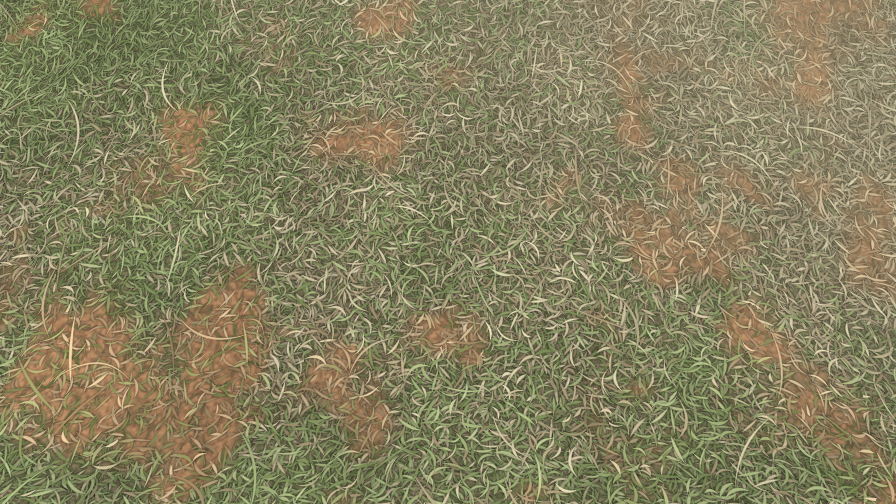
A Shadertoy shader for this texture:

```glsl
// Patchy lawn seen at a slant: layers of short curved blades over thatch.
// Each layer scatters one tapered blade per grid cell; broad noise decides
// where the turf is green, dry or worn down to bare earth.

#define LAYERS 9
#define CELL_SIZE 0.030
#define BLADE_WIDTH 0.0027
#define STEM_CELL 0.11
#define STEM_WIDTH 0.0024
#define PERSPECTIVE 0.5
#define DRYNESS 0.42
#define PATCH_SCALE 3.4
#define SHADOW 0.13
#define BRIGHTNESS 1.05

const vec3 THATCH_DARK = vec3(0.34, 0.34, 0.23);
const vec3 THATCH_LIGHT = vec3(0.52, 0.49, 0.38);
const vec3 GREEN_DARK = vec3(0.42, 0.48, 0.29);
const vec3 GREEN_LIGHT = vec3(0.66, 0.71, 0.51);
const vec3 STRAW_DARK = vec3(0.54, 0.48, 0.37);
const vec3 STRAW_LIGHT = vec3(0.83, 0.79, 0.66);
const vec3 EARTH = vec3(0.63, 0.52, 0.40);

vec4 hash4(vec3 p) {
    vec4 q = fract(p.xyzx * vec4(0.1031, 0.1030, 0.0973, 0.1099));
    q += dot(q, q.wzxy + 33.33);
    return fract((q.xxyz + q.yzzw) * q.zywx);
}

float noise(vec2 p) {
    vec2 i = floor(p), f = fract(p);
    f = f * f * (3.0 - 2.0 * f);
    float a = hash4(vec3(i, 3.0)).x;
    float b = hash4(vec3(i + vec2(1, 0), 3.0)).x;
    float c = hash4(vec3(i + vec2(0, 1), 3.0)).x;
    float d = hash4(vec3(i + vec2(1, 1), 3.0)).x;
    return mix(mix(a, b, f.x), mix(c, d, f.x), f.y);
}

float fbm(vec2 p) {
    float sum = 0.0, amp = 0.53;
    for (int i = 0; i < 4; i++) {
        sum += amp * noise(p);
        p = mat2(1.6, 1.2, -1.2, 1.6) * p + 17.3;
        amp *= 0.5;
    }
    return sum;
}

// Signed distance to a bent blade, tapered towards both ends
float bladeDistance(vec2 p, float angle, float halfLength, float width, float bend) {
    float c = cos(angle), s = sin(angle);
    p = vec2(c * p.x + s * p.y, c * p.y - s * p.x);
    float t = p.x / halfLength;
    float d = abs(p.y + bend * halfLength * t * t) - width * (1.0 - t * t);
    return max(d, abs(p.x) - halfLength);
}

// Paints one scattered layer of blades over col
vec3 paintLayer(vec3 col, vec2 ground, float cell, float width, float density,
                float dry, float shade, float seed, float blur) {
    vec2 grid = ground / cell + seed * vec2(7.37, 3.73) + 50.0;
    vec2 home = floor(grid);
    for (int y = -1; y <= 1; y++)
    for (int x = -1; x <= 1; x++) {
        vec2 id = home + vec2(x, y);
        vec4 place = hash4(vec3(id, seed));
        vec4 look = hash4(vec3(id, seed + 41.0));
        vec2 offset = (grid - id - mix(vec2(0.1), vec2(0.9), place.xy)) * cell;
        float d = bladeDistance(offset, place.z * 6.2832,
                                cell * mix(0.4, 0.95, place.w),
                                width * mix(0.65, 1.3, look.x), look.y - 0.5);
        float present = step(look.z, density);
        float isDry = smoothstep(-0.12, 0.12, dry - look.w);
        float tone = fract(look.x * 7.0 + look.y * 5.0);
        vec3 tint = mix(mix(GREEN_DARK, GREEN_LIGHT, tone),
                        mix(STRAW_DARK, STRAW_LIGHT, tone), isDry);
        col *= 1.0 - SHADOW * present * smoothstep(2.0 * width, 0.0, d);
        col = mix(col, tint * shade, present * smoothstep(blur, -blur, d));
    }
    return col;
}

void mainImage(out vec4 fragColor, in vec2 fragCoord) {
    vec2 uv = fragCoord / iResolution.xy;
    float aspect = iResolution.x / iResolution.y;

    // Ground plane: features shrink towards the top
    float depth = 1.0 + PERSPECTIVE * uv.y;
    vec2 ground = vec2((uv.x - 0.5) * aspect * depth,
                       uv.y * (1.0 + 0.5 * PERSPECTIVE * uv.y));
    float blur = max(0.8 * depth / iResolution.y, 0.0012);

    // Broad patches: dry upper right, lush upper left, worn lower left
    float dry = DRYNESS + 1.2 * (fbm(ground * PATCH_SCALE + 9.0) - 0.5);
    dry += 0.38 * smoothstep(0.95, 1.75, uv.x + uv.y);
    dry -= 0.45 * smoothstep(0.4, 0.0, length(uv - vec2(0.14, 1.0)));
    dry -= 0.22 * smoothstep(0.35, 0.0, length(uv - vec2(0.6, 0.12)));
    float worn = fbm(ground * PATCH_SCALE * 1.7 + 23.0);
    worn += 0.17 * smoothstep(0.4, 0.0, length(uv - vec2(0.25, 0.3)));
    worn = smoothstep(0.53, 0.78, worn);

    // Thatch and earth below the blades
    float grain = noise(ground * 130.0);
    vec3 col = mix(THATCH_DARK, THATCH_LIGHT, grain);
    col = mix(col, EARTH * mix(0.78, 1.1, grain), worn);

    // Short blades, brighter towards the upper layers
    for (int i = 0; i < LAYERS; i++) {
        float level = float(i) / float(LAYERS - 1);
        float cell = CELL_SIZE * mix(0.85, 1.15, fract(float(i) * 0.618));
        col = paintLayer(col, ground, cell, BLADE_WIDTH, 1.0 - 0.65 * worn,
                         dry + 0.3 * worn, mix(0.74, 1.06, level), float(i) + 1.0, blur);
    }

    // A few long pale runners on top
    col = paintLayer(col, ground, STEM_CELL, STEM_WIDTH, 0.35, dry + 0.25, 1.08, 31.0, blur);

    // Warm worn ground, uneven light and faint haze in the distance
    col *= mix(vec3(1.0), vec3(1.06, 0.97, 0.91), worn);
    col *= BRIGHTNESS * (0.9 + 0.2 * fbm(ground * 6.0 + 61.0));
    col = mix(col, vec3(0.69, 0.67, 0.55), 0.28 * smoothstep(0.9, 1.9, uv.x + uv.y));
    fragColor = vec4(clamp(col, 0.0, 1.0), 1.0);
}
```
